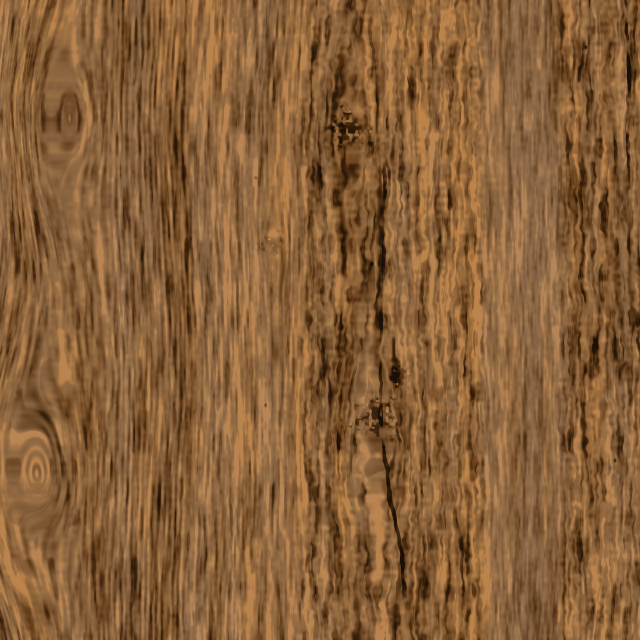
Reproduce this texture procedurally as a three.js fragment shader.

```glsl
varying vec2 vUv;

float hash(vec2 p) {
  vec3 q = fract(vec3(p.xyx) * 0.1031);
  q += dot(q, q.yzx + 33.33);
  return fract((q.x + q.y) * q.z);
}

float noise(vec2 p) {
  vec2 i = floor(p), f = fract(p);
  f = f * f * (3.0 - 2.0 * f);
  return mix(mix(hash(i), hash(i + vec2(1.0, 0.0)), f.x),
             mix(hash(i + vec2(0.0, 1.0)), hash(i + 1.0), f.x), f.y);
}

// Noise centred on zero
float wave(vec2 p) { return noise(p) - 0.5; }

// Soft-edged interval
float band(float v, float lo, float hi, float soft) {
  return smoothstep(lo - soft, lo + soft, v) * (1.0 - smoothstep(hi - soft, hi + soft, v));
}

// Fibre offset that makes the grain flow around a knot
float deflect(vec2 p, vec2 centre, float radius) {
  vec2 d = (p - centre) * vec2(1.0, 0.35);
  float r2 = radius * radius;
  return -d.x * r2 / (dot(d, d) + r2);
}

// Fibre offset that closes the grain into nested ovals, fading with distance
float cathedral(vec2 p, vec2 centre, float reach) {
  vec2 d = p - centre;
  float fade = exp(-dot(d, d * vec2(6.0, 1.0)) / (reach * reach));
  return (length(vec2(d.x, 0.36 * d.y)) - d.x) * fade;
}

float knotMask(vec2 p, vec2 centre, float radius) {
  float d = length((p - centre) * vec2(1.0, 1.15)) / radius;
  return 1.0 - smoothstep(0.2, 1.1, d + 1.2 * wave(p * 90.0) + 1.1 * wave(p * 210.0));
}

// Wandering split: thin dark core with a faint shadow
float crack(vec2 p, float x, float lo, float hi, float width) {
  float d = abs(p.x - x - 0.010 * wave(vec2(x * 50.0, p.y * 8.0)) - 0.003 * wave(p.yy * 60.0));
  float w = width * noise(vec2(x * 90.0, p.y * 40.0));
  float core = 1.0 - smoothstep(w, w + 0.0022, d);
  return band(p.y, lo, hi, 0.03) * (core * smoothstep(0.1, 0.5, w / width) + 0.18 * exp(-d / 0.007));
}

// Sparse worm holes
float specks(vec2 p, float cells) {
  vec2 id = floor(p * cells), f = fract(p * cells);
  vec2 centre = 0.2 + 0.6 * vec2(hash(id + 7.1), hash(id + 19.7));
  float d = length((f - centre) * vec2(1.0, 0.75)) / cells;
  return step(0.94, hash(id + 3.3)) * (1.0 - smoothstep(0.001, 0.0035, d));
}

// Tone 0 to 5 runs from deep brown to pale tan; below 0 it turns black
vec3 woodRamp(float t) {
  vec3 c = mix(vec3(0.25, 0.15, 0.06), vec3(0.38, 0.24, 0.11), clamp(t, 0.0, 1.0));
  c = mix(c, vec3(0.47, 0.32, 0.18), clamp(t - 1.0, 0.0, 1.0));
  c = mix(c, vec3(0.54, 0.39, 0.25), clamp(t - 2.0, 0.0, 1.0));
  c = mix(c, vec3(0.61, 0.44, 0.27), clamp(t - 3.0, 0.0, 1.0));
  c = mix(c, vec3(0.73, 0.52, 0.32), clamp(t - 4.0, 0.0, 1.0));
  return c * (1.0 + 0.6 * clamp(t * 0.5, -1.0, 0.0));
}

void main() {
  vec2 p = vUv;
  vec2 upperKnot = vec2(0.548, 0.80), lowerKnot = vec2(0.587, 0.35);
  vec2 smallKnot = vec2(0.427, 0.62), sideKnot = vec2(0.625, 0.412);

  // Strips of differing character
  float edge = p.x + 0.012 * wave(vec2(p.x * 6.0, p.y * 5.0));
  float ovals = band(edge, -0.2, 0.165, 0.012);
  float ribbed = band(edge, 0.165, 0.30, 0.008);
  float pale = band(edge, 0.30, 0.475, 0.015);
  float rugged = band(edge, 0.475, 0.68, 0.015);
  float grey = band(edge, 0.76, 0.875, 0.010);
  float coarse = max(rugged, max(band(edge, 0.68, 0.76, 0.010), band(edge, 0.875, 1.2, 0.015)));

  // Bend the grain
  float x = p.x + 0.016 * wave(p * vec2(4.0, 2.5)) + 0.003 * wave(p * vec2(22.0, 12.0));
  vec2 bent = p + 0.02 * vec2(wave(p * vec2(12.0, 7.0)), wave(p * 9.0 + 30.0));
  x += ovals * (cathedral(bent, vec2(0.108, 0.81), 0.17) + cathedral(bent, vec2(0.065, 0.26), 0.20));
  x += deflect(p, upperKnot, 0.026) + deflect(p, lowerKnot - vec2(0.0, 0.05), 0.036);
  x += deflect(p, smallKnot, 0.012);
  x += coarse * (0.005 * wave(p * vec2(40.0, 36.0)) + 0.004 * wave(p * vec2(110.0, 90.0)));

  // Fibres from broad to fine
  float tone = 3.2 + 1.1 * wave(vec2(x * 16.0, p.y * 1.6)) + 0.5 * wave(p * vec2(7.0, 4.0));
  tone += 1.5 * wave(vec2(x * 60.0, p.y * 3.5 + 11.0));
  tone += mix(2.4, 1.6, grey) * wave(vec2(x * 130.0, p.y * 9.0 + 5.0));
  tone += mix(3.3, 2.6, grey) * wave(vec2(x * 235.0, p.y * 22.0));
  tone += 1.6 * wave(vec2(x * 330.0, p.y * 60.0 + 17.0));
  tone += mix(0.8, 1.7, coarse) * wave(vec2(x * 150.0, p.y * 160.0));
  tone += 0.7 * ribbed * sin(x * 720.0 + 5.0 * noise(vec2(x * 25.0, p.y * 4.0)));

  // Dark pores and strip tones
  float pores = smoothstep(0.60, 0.78, noise(vec2(x * 185.0, p.y * 26.0 + 40.0)));
  float gouges = smoothstep(0.64, 0.82, noise(vec2(x * 115.0, p.y * 26.0 + 70.0)));
  tone -= mix(1.2, 1.5, coarse) * pores * (1.0 - 0.4 * grey) + 1.6 * coarse * gouges;
  tone += 0.3 * pale + 0.25 * coarse - 0.45 * ribbed - 0.1 * ovals - 0.1 * rugged;
  tone -= 1.3 * exp(-abs(edge - 0.495) / 0.012) * noise(p * vec2(90.0, 40.0));
  tone -= 1.0 * exp(-abs(edge - 0.430) / 0.008) * noise(p * vec2(90.0, 18.0));

  // Knots with stained halos and pale chips
  float knots = max(knotMask(p, upperKnot, 0.036), knotMask(p, lowerKnot, 0.032));
  knots = max(knots, max(0.6 * knotMask(p, smallKnot, 0.020), knotMask(p, sideKnot, 0.017)));
  float halo = exp(-20.0 * length((p - upperKnot) * vec2(1.3, 1.0)))
             + exp(-15.0 * length((p - lowerKnot + vec2(0.0, 0.04)) * vec2(1.6, 0.6)));
  tone -= 1.1 * halo + knots * (2.6 - 4.0 * smoothstep(0.58, 0.85, noise(p * 190.0)));

  // Splits and holes
  float drift = 0.597 + 0.035 * smoothstep(0.35, 0.05, p.y);
  float splits = crack(p, drift, 0.07, 0.75, 0.0030) + crack(p, 0.980, 0.74, 1.1, 0.0026);
  splits += 0.6 * (crack(p, 0.358, 0.08, 0.22, 0.002) + crack(p, 0.507, 0.38, 0.47, 0.003));
  tone -= 3.6 * splits + 3.0 * specks(p, 9.0);

  // Warm and weathered tints
  float warmth = clamp(noise(vec2(x * 40.0, p.y * 3.0 + 9.0)) + 0.2 * coarse - 0.3 * grey, 0.0, 1.0);
  vec3 tint = mix(vec3(0.975, 1.005, 1.08), vec3(1.02, 0.99, 0.89), warmth);
  gl_FragColor = vec4(woodRamp(tone) * tint, 1.0);
}
```
